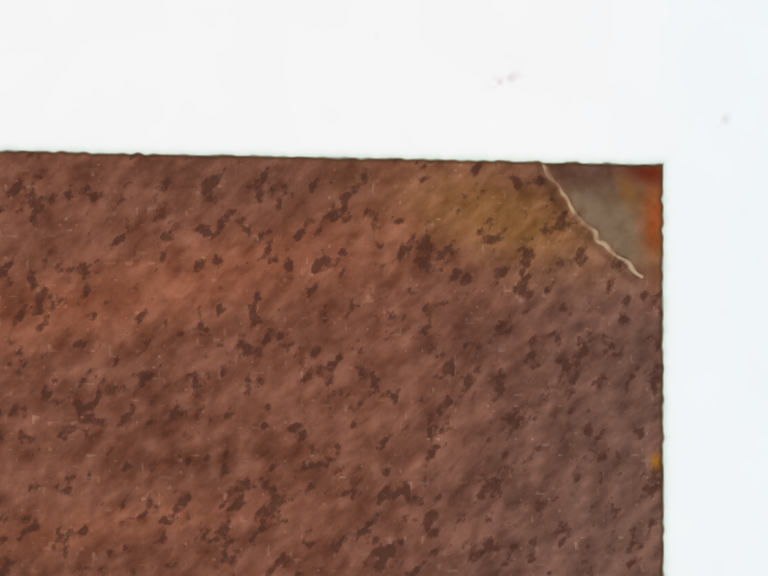
This texture is drawn by a Shadertoy shader. Its source:

```glsl
float hash(vec2 p) {
    return fract(sin(dot(p, vec2(127.1, 311.7))) * 43758.5453);
}

float noise(vec2 p) {
    vec2 cell = floor(p), f = fract(p);
    f = f * f * (3.0 - 2.0 * f);
    float low = mix(hash(cell), hash(cell + vec2(1, 0)), f.x);
    float high = mix(hash(cell + vec2(0, 1)), hash(cell + vec2(1, 1)), f.x);
    return mix(low, high, f.y);
}

float fbm(vec2 p) {
    float sum = 0.0, gain = 0.5;
    for (int i = 0; i < 4; i++) {
        sum += gain * noise(p);
        p = mat2(1.6, 1.2, -1.2, 1.6) * p + 7.3;
        gain *= 0.5;
    }
    return sum / 0.9375;
}

vec2 rotate(vec2 p, float angle) {
    float c = cos(angle), s = sin(angle);
    return vec2(c * p.x + s * p.y, c * p.y - s * p.x);
}

float segment(vec2 p, vec2 a, vec2 b) {
    vec2 ab = b - a;
    return length(p - a - ab * clamp(dot(p - a, ab) / dot(ab, ab), 0.0, 1.0));
}

float glow(vec2 p, vec2 center, vec2 radius, float angle) {
    vec2 d = rotate(p - center, angle) / radius;
    return exp(-dot(d, d));
}

// Grain runs level on the left and leans upward on the right
float grain(vec2 p, vec2 scale) {
    float level = fbm(rotate(p, 0.12) * scale);
    float leaning = fbm(rotate(p, 0.85) * scale + 19.0);
    return mix(level, leaning, smoothstep(0.3, 0.85, p.x));
}

vec3 paper(vec2 p) {
    vec3 color = mix(vec3(0.965, 0.963, 0.965), vec3(0.94, 0.96, 0.97), smoothstep(0.9, 1.4, p.x));
    color += 0.012 * (fbm(p * 9.0) - 0.5);
    float stains = glow(p, vec2(0.877, 0.862), vec2(0.022, 0.008), 0.3)
                 + 0.7 * glow(p, vec2(1.258, 0.79), vec2(0.007, 0.012), -0.4)
                 + 0.5 * glow(p, vec2(0.652, 0.938), vec2(0.006), 0.0);
    return color - vec3(0.08, 0.11, 0.11) * stains * smoothstep(0.2, 0.7, noise(p * 90.0));
}

vec3 rust(vec2 p) {
    // Broad colour zones
    vec3 color = mix(vec3(0.475, 0.298, 0.235), vec3(0.445, 0.318, 0.275), smoothstep(0.45, 1.1, p.x - 0.3 * p.y));
    float redBand = glow(p, vec2(0.28, 0.50), vec2(0.5, 0.075), 0.22);
    redBand += 0.6 * glow(p, vec2(0.15, 0.08), vec2(0.32, 0.04), 0.12);
    color = mix(color, vec3(0.55, 0.325, 0.23), 0.75 * redBand);
    color = mix(color, vec3(0.40, 0.26, 0.21), 0.55 * glow(p, vec2(0.42, 0.70), vec2(0.25, 0.06), -0.02));
    float tan1 = glow(p, vec2(0.88, 0.62), vec2(0.19, 0.075), -0.25);
    color = mix(color, vec3(0.55, 0.38, 0.22), 0.85 * tan1);

    // Mottling, pits and pale flecks
    float mottle = grain(p, vec2(13.0, 24.0)) - 0.5;
    float fine = grain(p + 3.0, vec2(36.0, 58.0)) - 0.5;
    color += vec3(0.19, 0.14, 0.12) * mottle + vec3(0.22, 0.18, 0.16) * fine;
    float pits = smoothstep(0.56, 0.76, grain(p + 8.0, vec2(38.0, 52.0)));
    color = mix(color, vec3(0.27, 0.16, 0.13), 0.65 * pits);
    color += vec3(0.10, 0.11, 0.10) * smoothstep(0.82, 0.98, noise(p * 105.0)) * noise(p * 37.0);
    return color;
}

vec3 wornCorner(vec3 color, vec2 p) {
    vec2 top = vec2(0.944, 0.718), bend = vec2(1.0, 0.622), tip = vec2(1.112, 0.52);
    vec2 q = p + 0.009 * (vec2(noise(p * 55.0), noise(p * 55.0 + 31.0)) - 0.5);
    float creaseX = q.y > bend.y ? mix(bend.x, top.x, (q.y - bend.y) / (top.y - bend.y))
                                 : mix(tip.x, bend.x, (q.y - tip.y) / (bend.y - tip.y));
    float inside = smoothstep(-0.005, 0.02, q.x - creaseX) * smoothstep(0.50, 0.56, p.y);
    float texture1 = fbm(p * 38.0) - 0.5;
    vec3 bare = mix(vec3(0.47, 0.39, 0.31), vec3(0.38, 0.27, 0.22), smoothstep(0.64, 0.71, p.y));
    color = mix(color, bare + 0.16 * texture1, 0.9 * inside);

    // Orange rim around the bare metal
    float rim = glow(p, vec2(1.138, 0.62), vec2(0.026, 0.085), 0.0);
    color = mix(color, vec3(0.60, 0.29, 0.13) + 0.2 * texture1, 0.85 * rim);
    color = mix(color, vec3(0.57, 0.36, 0.16), 0.55 * glow(p, vec2(1.09, 0.67), vec2(0.016, 0.035), 0.3));
    color = mix(color, vec3(0.40, 0.12, 0.07), 0.75 * glow(p, vec2(1.13, 0.70), vec2(0.035, 0.016), 0.0));

    // Bright broken crease with a shaded side
    float crease = min(segment(q, top, bend), segment(q, bend, tip));
    float shade = min(segment(q, top - vec2(0.012, 0.008), bend - vec2(0.012, 0.008)),
                      segment(q, bend - vec2(0.008, 0.012), tip - vec2(0.008, 0.012)));
    color *= 1.0 - 0.25 * smoothstep(0.012, 0.0, shade) * noise(p * 60.0);
    float broken = 0.3 + 0.7 * smoothstep(0.25, 0.7, noise(p * 48.0));
    return mix(color, vec3(0.76, 0.68, 0.56), 0.8 * broken * smoothstep(0.006, 0.001, crease));
}

void mainImage(out vec4 fragColor, in vec2 fragCoord) {
    vec2 p = fragCoord / iResolution.y;
    float soft = max(0.003, 1.0 / iResolution.y);

    // Plate outline with a slightly rough edge
    float rough = 0.004 * (noise(p * 75.0) - 0.5);
    float topGap = 0.738 - 0.021 * p.x - p.y;
    float rightGap = 1.152 - 0.003 * p.y - p.x;
    float depth = min(topGap, rightGap) + rough;

    vec3 plate = wornCorner(rust(p), p);
    plate = mix(plate, vec3(0.66, 0.43, 0.14), 0.85 * glow(p, vec2(1.139, 0.199), vec2(0.009, 0.014), 0.0));
    plate = mix(plate, vec3(0.27, 0.21, 0.14), 0.65 * smoothstep(0.009, 0.0, depth));

    // Faint green fringe and contact shadow outside the plate
    vec3 ground = paper(p);
    ground -= vec3(0.20, 0.13, 0.19) * exp(-max(-depth, 0.0) / 0.005);
    vec3 color = mix(ground, plate, smoothstep(-soft, soft, depth));
    fragColor = vec4(clamp(color, 0.0, 1.0), 1.0);
}
```
